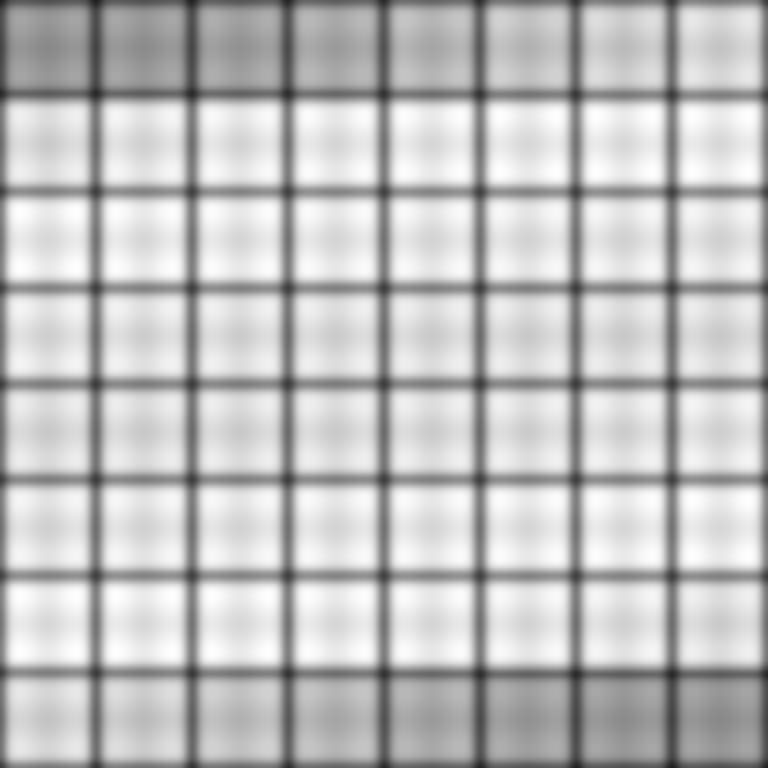
Write a three.js fragment shader that draws this pattern.

```glsl
// Soft grey pillow tiles on an 8 by 8 grid, separated by blurred dark seams.
// Each tile is a product of two seam profiles with a faint dip in the centre;
// its tone follows a symmetric curve along the reading order of the tiles.

varying vec2 vUv;

const float TILES = 8.0;                     // tiles across and down
const float SEAM_WIDTH = 0.085;              // falloff, in tile widths
const vec2  SEAM_DEPTH = vec2(0.42, 0.36);   // vertical and horizontal seams
const float CENTRE_DIP = 0.068;              // darkening at the tile centre
const float DIP_START = 0.2;                 // distance from seam where it begins
const float END_SHADE = 0.30;                // darkening of first and last tiles
const float END_SPREAD = 6.0;                // its reach, in tiles
const float MIDDLE_SHADE = 0.06;             // darkening of the middle rows
const float MIDDLE_START = 14.0;             // tile where it begins
const float BLACK_POINT = 0.15;              // level mapped to black
const float STEP_BLUR = 0.045;               // softness between tile tones

// Tone of one tile, from its distance to the nearer end of the sequence.
float tileTone(vec2 cell) {
  cell = clamp(cell, 0.0, TILES - 1.0);
  float last = TILES * TILES - 1.0;
  float index = (TILES - 1.0 - cell.y) * TILES + cell.x;
  float t = min(index, last - index);
  float ends = END_SHADE * exp(-t * t / (END_SPREAD * END_SPREAD));
  float middle = MIDDLE_SHADE * smoothstep(MIDDLE_START, 0.5 * last, t);
  return 1.0 - ends - middle;
}

// Tile tones with a narrow blend where neighbours meet.
float blendedTone(vec2 p) {
  vec2 base = floor(p - 0.5);
  vec2 w = smoothstep(0.5 - STEP_BLUR, 0.5 + STEP_BLUR, fract(p - 0.5));
  float lower = mix(tileTone(base), tileTone(base + vec2(1.0, 0.0)), w.x);
  float upper = mix(tileTone(base + vec2(0.0, 1.0)), tileTone(base + 1.0), w.x);
  return mix(lower, upper, w.y);
}

// Brightness across a tile on each axis: dark seam, bright rim, soft dip.
vec2 tileProfile(vec2 p) {
  vec2 d = 0.5 - abs(fract(p) - 0.5);
  vec2 seam = SEAM_DEPTH * exp(-d * d / (SEAM_WIDTH * SEAM_WIDTH));
  vec2 dip = CENTRE_DIP * smoothstep(DIP_START, 0.5, d);
  return 1.0 - seam - dip;
}

void main() {
  vec2 p = vUv * TILES;
  vec2 profile = tileProfile(p);
  float level = blendedTone(p) * profile.x * profile.y;
  float grey = clamp((level - BLACK_POINT) / (1.0 - BLACK_POINT), 0.0, 1.0);
  gl_FragColor = vec4(vec3(grey), 1.0);
}
```
